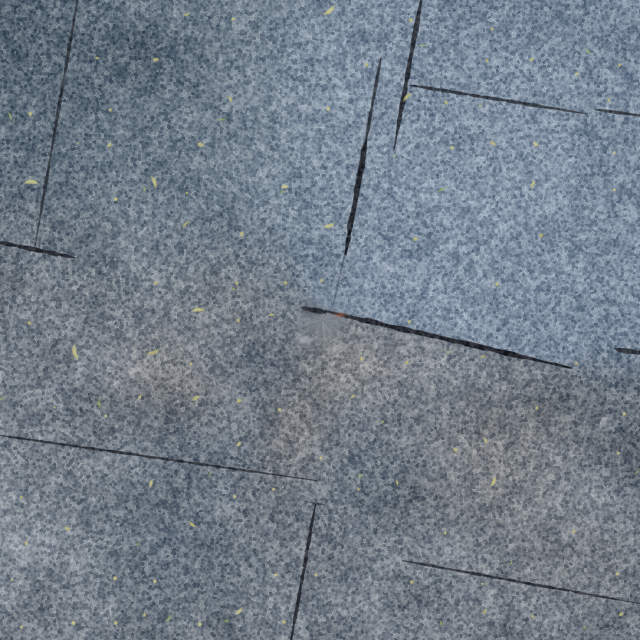
This texture is drawn by a three.js fragment shader. Its source:

```glsl
// Weathered stone paving seen from above: cool slabs over a sandy, blotchy lower half.
// Voronoi grains make the aggregate, soft blobs the stains, tapered segments the joints,
// and jittered grids scatter the leaf crumbs and pale chips.
#define COOL vec3(.460, .520, .590)
#define WORN vec3(.435, .468, .505)
#define SAND vec3(.580, .555, .540)
#define DEEP vec3(.310, .365, .425)
#define JOINT_COLOR vec3(.150, .160, .185)
#define LEAF vec3(.760, .740, .500)
#define GRAIN_SCALE 195.0
#define GRAIN .18
#define SOFT .0013
#define HUB vec2(.503, .511)

varying vec2 vUv;

float hash(vec2 p) {
  vec3 q = fract(p.xyx * .1031);
  q += dot(q, q.yzx + 33.33);
  return fract((q.x + q.y) * q.z);
}

vec2 hash2(vec2 p) { return vec2(hash(p), hash(p + 71.7)); }

float noise(vec2 p) {
  vec2 i = floor(p), f = fract(p);
  f *= f * (3.0 - 2.0 * f);
  return mix(mix(hash(i), hash(i + vec2(1, 0)), f.x),
             mix(hash(i + vec2(0, 1)), hash(i + vec2(1, 1)), f.x), f.y);
}

float fbm(vec2 p) {
  float sum = 0.0, amp = .5;
  for (int i = 0; i < 4; i++) {
    sum += amp * noise(p);
    p = p * 2.03 + 17.1;
    amp *= .5;
  }
  return sum;
}

// Distance to the nearest grain, and that grain's random value.
vec2 grains(vec2 p) {
  vec2 cell = floor(p), best = vec2(9.0, 0.0);
  for (int y = -1; y <= 1; y++)
    for (int x = -1; x <= 1; x++) {
      vec2 id = cell + vec2(x, y);
      float d = length(id + hash2(id) - p);
      if (d < best.x) best = vec2(d, hash(id + 13.3));
    }
  return best;
}

float blob(vec2 p, vec2 center, vec2 radius) {
  vec2 d = (p - center) / radius;
  return exp(-dot(d, d));
}

// Ragged dark line with tapered ends.
float joint(vec2 p, vec2 a, vec2 b, float width) {
  vec2 ab = b - a;
  float t = clamp(dot(p - a, ab) / dot(ab, ab), 0.0, 1.0);
  float taper = mix(.4, 1.0, smoothstep(0.0, .12, t) * smoothstep(1.0, .75, t));
  float w = width * taper * (.55 + .75 * noise(p * 85.0));
  return smoothstep(w + SOFT, w - SOFT, length(p - a - ab * t));
}

float allJoints(vec2 p) {
  float j = .75 * joint(p, vec2(.121, 1.0), vec2(.055, .617), .0024);
  j = max(j, .95 * joint(p, vec2(-.01, .623), vec2(.120, .597), .0033));
  j = max(j, .85 * joint(p, vec2(.660, 1.01), vec2(.616, .768), .0036));
  j = max(j, .8 * joint(p, vec2(.595, .909), vec2(.567, .755), .0024));
  j = max(j, joint(p, vec2(.573, .785), vec2(.540, .603), .0046));
  j = max(j, .35 * joint(p, vec2(.540, .608), vec2(.521, .525), .0014));
  j = max(j, .8 * joint(p, vec2(.641, .867), vec2(.918, .822), .0024));
  j = max(j, .8 * joint(p, vec2(.931, .829), vec2(1.01, .818), .0023));
  j = max(j, joint(p, vec2(.508, .514), vec2(.892, .425), .0039));
  j = max(j, joint(p, vec2(.472, .519), vec2(.508, .512), .0040));
  j = max(j, .85 * joint(p, vec2(.961, .455), vec2(1.01, .447), .0036));
  j = max(j, .85 * joint(p, vec2(-.01, .321), vec2(.495, .249), .0019));
  j = max(j, .9 * joint(p, vec2(.493, .212), vec2(.453, -.01), .0026));
  j = max(j, .6 * joint(p, vec2(.475, .217), vec2(.508, .211), .0016));
  return max(j, .85 * joint(p, vec2(.629, .124), vec2(1.01, .055), .0020));
}

// One randomly turned sliver per chosen grid cell.
float crumbs(vec2 p, float count, float chance, float size, float stretch) {
  vec2 id = floor(p * count), r = hash2(id + count);
  vec2 d = fract(p * count) - (.25 + .5 * r);
  float angle = 6.283 * hash(id + 5.1), c = cos(angle), s = sin(angle);
  d = mat2(c, s, -s, c) * d / count;
  d.y += 20.0 * d.x * d.x;
  d.x /= 1.0 + stretch * pow(r.y, 4.0);
  float radius = size * (.6 + .6 * r.x);
  return step(hash(id + 9.7), chance) * smoothstep(radius + SOFT, radius - SOFT, length(d));
}

void main() {
  vec2 p = vUv, q = p + .05 * (vec2(fbm(p * 9.0), fbm(p * 9.0 + 40.0)) - .47);

  // Upper slabs meet the worn ground along a slanted seam, diffuse at the left.
  float blur = mix(.13, .004, smoothstep(.42, .51, p.x)) + .05 * smoothstep(.87, .95, p.x);
  float upper = smoothstep(-blur, blur, p.y - .632 + .232 * p.x - .3 * blur);
  vec3 slab = mix(COOL - vec3(.03, .035, .055), COOL, smoothstep(.3, .62, p.x));
  vec3 color = mix(WORN, slab, upper);

  // Broad light and stains.
  float light = .05 * blob(p, vec2(.80, .68), vec2(.28, .22)) + .04 * blob(p, vec2(.50, .85), vec2(.16, .2))
    + .06 * blob(p, vec2(.05, .22), vec2(.12, .15)) - .09 * blob(p, vec2(0, 1), vec2(.24, .3))
    - .06 * blob(q, vec2(.24, .90), vec2(.10, .06)) - .07 * blob(p, vec2(1, .37), vec2(.16, .08));
  float sand = blob(q, vec2(.27, .41), vec2(.10, .06)) + blob(q, vec2(.46, .33), vec2(.06, .09))
    + blob(q, vec2(.55, .43), vec2(.09, .07)) + .8 * blob(q, vec2(.78, .28), vec2(.12, .11))
    + .5 * blob(q, vec2(.36, .54), vec2(.08, .05)) + .4 * blob(q, vec2(.90, .12), vec2(.12, .08));
  float deep = blob(q, vec2(.27, .16), vec2(.10, .13)) + .8 * blob(q, vec2(.42, .42), vec2(.07, .06))
    + .7 * blob(q, vec2(.58, .25), vec2(.08, .06)) + .6 * blob(q, vec2(.36, .30), vec2(.08, .05));
  color += light + (fbm(p * 14.0) - .47) * mix(.20, .08, upper);
  color = mix(color, SAND, .42 * min(sand, 1.0) * (1.0 - upper));
  color = mix(color, DEEP, .45 * min(deep, 1.0) * (1.0 - upper));

  // Aggregate, drawn out into soft rays around the hub.
  vec2 g = grains(p * GRAIN_SCALE), h = p - HUB + vec2(0, .012);
  float rays = blob(h, vec2(0), vec2(.034));
  float fine = noise(p * 260.0) - .5;
  float grit = GRAIN * (g.y - .5) + .12 * (g.x - .42) + .10 * fine + .10 * (noise(p * 95.0) - .5);
  color += grit * (1.0 - rays) * vec3(1.06, 1.0, .90);
  color += rays * .10 * (noise(vec2(atan(h.y, h.x) * 9.0, 3.0)) - .4);
  float smudge = smoothstep(1.1, .3, length((q - vec2(.481, .469)) / vec2(.017, .009)));
  color = mix(color, vec3(.66, .67, .69), .7 * smudge);

  // Joints with a faint shaded border.
  float seams = allJoints(p);
  color = mix(color, JOINT_COLOR + .16 * fine + .08 * (noise(p * 110.0) - .5), seams);
  color = mix(color, JOINT_COLOR, .6 * blob(p, vec2(.493, .514), vec2(.014, .005)));

  // Leaf crumbs, pale chips and one rusty flake.
  color = mix(color, LEAF + .12 * (noise(p * 20.0) - .5), .85 * crumbs(p, 15.0, .42, .0025, 2.6));
  color = mix(color, LEAF * vec3(.82, .95, .80), .7 * crumbs(p + .37, 9.0, .30, .0018, 5.0));
  color = mix(color, vec3(.74, .76, .78), .6 * crumbs(p + .13, 31.0, .22, .0014, .6));
  color = mix(color, vec3(.58, .34, .25), .8 * blob(p, vec2(.532, .508), vec2(.008, .003)));
  gl_FragColor = vec4(clamp(color, 0.0, 1.0), 1.0);
}
```
